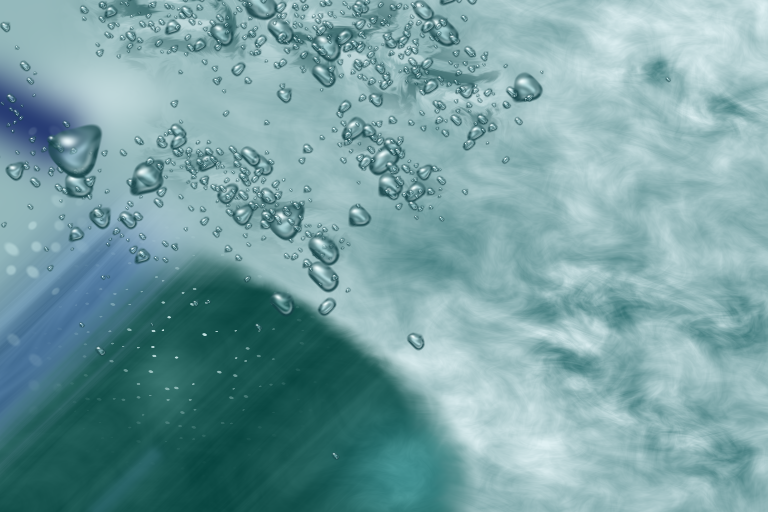
Reproduce this texture procedurally as a Shadertoy shader.

```glsl
// Rising air bubbles before churning foam, with a deep green hollow at lower left.
// Soft masks lay out the water, warped layered sines give foam and froth,
// and jittered cell grids scatter bubbles, blurred lights and flecks.
#define FOAM_SCALE 7.0
#define FOAM_CONTRAST 0.19
#define GRAIN 0.17
#define EDGE_SOFTNESS 0.05
#define BUBBLE_LAYERS 5
#define LARGEST_CELL 0.088
#define DEEP_GREEN vec3(.08, .32, .3)
#define SHADE_TEAL vec3(.33, .54, .55)
#define PALE_FOAM vec3(.75, .85, .86)
#define SEA_BLUE vec3(.3, .47, .63)
#define RIM_DARK vec3(.06, .24, .26)

vec2 hash2(vec2 p) {
  vec3 q = fract(p.xyx * vec3(.1031, .103, .0973));
  q += dot(q, q.yzx + 33.33);
  return fract((q.xx + q.yz) * q.zy);
}

// Each octave is rotated and bent; result about -1 to 1.
float layeredSines(vec2 p) {
  float sum = 0., amp = .5;
  for (int i = 0; i < 6; i++) {
    p = mat2(.8, .6, -.6, .8) * p * 1.72 + 3.7;
    p += .65 * sin(p.yx * .8 + 1.3);
    sum += amp * sin(p.x + 1.4 * sin(p.y));
    amp *= .64;
  }
  return sum;
}

// Soft elliptical spot.
float spot(vec2 p, float x, float y, float rx, float ry) {
  vec2 q = (p - vec2(x, y)) / vec2(rx, ry);
  return exp(-dot(q, q));
}

// Soft stroke from a.xy to a.zw.
float stroke(vec2 p, vec4 a, float width) {
  vec2 pa = p - a.xy, ba = a.zw - a.xy;
  float d = length(pa - ba * clamp(dot(pa, ba) / dot(ba, ba), 0., 1.)) / width;
  return exp(-d * d);
}

float frothMask(vec2 p) {
  return max(stroke(p, vec4(.29, .99, .8, .92), .09), stroke(p, vec4(.6, .93, .93, .81), .07));
}

// Two bubble trails below the froth.
float trailMask(vec2 p) {
  return max(stroke(p, vec4(.34, .71, .63, .53), .055), .8 * stroke(p, vec4(.7, .73, .83, .62), .05));
}

float bubbleDensity(vec2 p) {
  float d = max(.9 * frothMask(p), 1.1 * trailMask(p));
  d = max(d, .5 * stroke(p, vec4(.02, .76, .25, .55), .07));
  return max(d, .2 * spot(p, .4, .6, .3, .14));
}

// Glassy bubble: dark rim, clear core, lower crescent and glint.
vec3 drawBubble(vec3 col, vec2 q, float r, float seed) {
  vec2 u = q / r;
  u += .18 * sin(u.yx * 2.4 + seed * 6.3);
  float d = length(u), aa = 1.5 / (iResolution.y * r);
  float swirl = sin(u.x * 5. + 2.5 * sin(u.y * 4. + seed * 9.));
  float rim = smoothstep(.35, .9, d) * (.72 - .35 * u.y + .3 * swirl);
  float crescent = smoothstep(.2, 0., abs(d - .68)) * smoothstep(0., .8, .5 * u.x - .85 * u.y);
  vec3 glass = mix(col, vec3(.44, .63, .65), .5) + .13 * swirl;
  glass = mix(glass, RIM_DARK, clamp(rim, 0., .92));
  glass = mix(glass, PALE_FOAM, .6 * crescent);
  glass = mix(glass, vec3(.95, 1, 1), spot(u, -.3, .42, .36, .22));
  return mix(col, glass, .94 * (1. - smoothstep(1. - aa, 1. + aa, d)));
}

vec3 scatterBubbles(vec3 col, vec2 p) {
  float cell = LARGEST_CELL;
  for (int layer = 0; layer < BUBBLE_LAYERS; layer++) {
    for (int k = 0; k < 9; k++) {
      vec2 id = floor(p / cell) + vec2(k % 3 - 1, k / 3 - 1);
      vec2 h = hash2(id + 71. * float(layer)), g = hash2(id + 19. + 37. * float(layer));
      vec2 centre = (id + .15 + .7 * h) * cell;
      if (g.x < .7 * bubbleDensity(centre))
        col = drawBubble(col, p - centre, cell * (.13 + .27 * g.y * g.y), h.x);
    }
    cell *= .68;
  }
  return col;
}

vec3 water(vec2 p, float grain) {
  // Foam: broad light and shade, mottling, then darker hollows.
  float n = layeredSines(p * FOAM_SCALE * vec2(.6, .9));
  float wisps = layeredSines(mat2(.94, .34, -.34, .94) * p * FOAM_SCALE * vec2(1.7, 3.1));
  float right = smoothstep(.1, 1., p.x);
  float light = .6 + (FOAM_CONTRAST * (.7 * n + wisps) + GRAIN * grain) * right;
  light += .4 * spot(p, 1.47, .95, .28, .16) + .2 * spot(p, 1.15, .88, .3, .15);
  light += .28 * stroke(p, vec4(.64, .4, 1.12, .04), .1) + .22 * spot(p, .98, .25, .12, .1);
  light += .4 * spot(p, .2, .81, .13, .08) + .4 * spot(p, .28, .53, .09, .08);
  light -= .45 * spot(p, .82, .52, .13, .08);
  float shadow = spot(p, 1.17, .42, .13, .07) + spot(p, 1.43, .37, .1, .05);
  shadow += spot(p, 1.27, .86, .06, .025) + .8 * spot(p, 1.43, .78, .12, .04);
  shadow += .7 * stroke(p, vec4(1.08, .3, 1.42, .1), .06);
  light -= shadow * (.3 - .4 * wisps - .25 * grain);
  vec3 col = mix(SHADE_TEAL, PALE_FOAM, clamp(light, -.5, 1.3));

  // Blue water, streaked along the diagonal.
  float across = p.y - .95 * p.x;
  float streak = layeredSines(vec2(across * 22., p.x + p.y));
  float blue = stroke(p, vec4(-.03, .22, .22, .46), .12);
  col = mix(col, SEA_BLUE + .1 * streak, .95 * blue);
  col = mix(col, vec3(.13, .21, .44), .95 * stroke(p, vec4(-.02, .8, .1, .74), .065));

  // Green hollow: curved right edge, straight upper left edge.
  float edge = .9 - 1.85 * p.y * p.y - p.x + .03 * n + .012 * grain;
  float hollow = smoothstep(-EDGE_SOFTNESS, EDGE_SOFTNESS, edge);
  hollow *= smoothstep(-.11, .09, .14 - across + .04 * streak) * smoothstep(.57, .42, p.y);
  vec3 deep = DEEP_GREEN + .03 * streak + .03 * n + .015 * grain + .12 * spot(p, .33, .24, .06, .09);
  deep = mix(deep, vec3(.28, .6, .61) + .06 * grain, .85 * spot(p, .8, .07, .13, .12));
  deep = mix(deep, vec3(.25, .48, .53), .5 * stroke(p, vec4(.19, 0, .3, .11), .018));
  return mix(col, deep, hollow);
}

// Bright dots on a jittered grid; stretch flattens them.
vec3 scatterDots(vec3 col, vec2 p, float cell, float r, float stretch, float amount) {
  vec2 id = floor(p / cell), h = hash2(id + 113.), g = hash2(id + 211.);
  float margin = 1.4 * r / cell;
  vec2 q = p - (id + mix(vec2(margin), vec2(1. - margin), h)) * cell;
  q.x += q.y * (g.y - .5);
  float disc = smoothstep(1.3, .6, length(q * vec2(1, stretch)) / (r * (.5 + .5 * g.y)));
  return mix(col, vec3(.82, .93, .93), disc * amount * step(g.x, .45));
}

void mainImage(out vec4 fragColor, in vec2 fragCoord) {
  vec2 p = fragCoord / iResolution.y;
  float grain = layeredSines(p * vec2(17, 25));
  vec3 col = water(p, grain);
  // Froth: dark folds and glints.
  float froth = max(frothMask(p), .55 * trailMask(p));
  col = mix(col, vec3(.18, .38, .39), froth * .8 * smoothstep(0., .7, grain));
  col = mix(col, vec3(.82, .9, .91), froth * .75 * smoothstep(.2, .8, -grain));
  // Blurred lights, flecks and bubbles.
  col = scatterDots(col, p, .045, .013, 1., .45 * spot(p, .04, .52, .1, .2));
  col = scatterDots(col, p, .026, .0045, 1.6, spot(p, .36, .34, .15, .13));
  col = scatterBubbles(col, p);
  // Large stray bubbles.
  col = drawBubble(col, p - vec2(.152, .71), .05, .3);
  col = drawBubble(col, p - vec2(.283, .647), .031, .7);
  col = drawBubble(col, p - vec2(.635, .514), .028, .1);
  col = drawBubble(col, p - vec2(.639, .401), .016, .5);
  fragColor = vec4(clamp(col, 0., 1.), 1);
}
```
